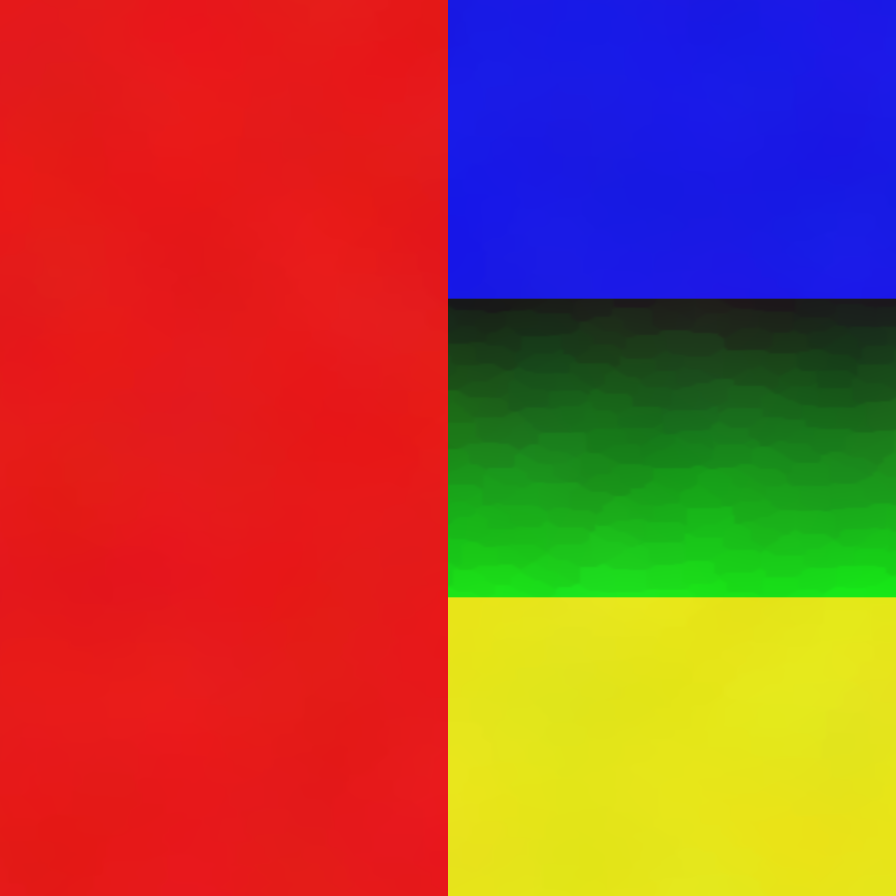
This background is drawn by a WebGL 2 fragment shader. Its source:

```glsl
#version 300 es
precision highp float;

uniform vec2 u_resolution;
out vec4 outColor;

const vec3 RED = vec3(0.90, 0.10, 0.10);
const vec3 BLUE = vec3(0.10, 0.10, 0.90);
const vec3 YELLOW = vec3(0.90, 0.90, 0.10);
const vec3 DARK = vec3(0.10, 0.10, 0.10);
const vec3 GREEN = vec3(0.10, 0.90, 0.10);

const float SPLIT_X = 0.5;
const float LOWER_Y = 1.0 / 3.0;
const float UPPER_Y = 2.0 / 3.0;

const vec2 PATCH_GRID = vec2(26.0, 46.0); // dabs across and up the canvas
const float PATCH_SHARPNESS = 22.0;
const float PATCH_SNAP = 0.65;            // how far the ramp follows the dabs
const float RAMP_WOBBLE = 0.016;
const float MOTTLE_SCALE = 7.0;
const float MOTTLE_AMOUNT = 0.035;

vec2 hash2(vec2 p) {
    vec3 q = fract(p.xyx * vec3(0.1031, 0.1030, 0.0973));
    q += dot(q, q.yzx + 33.33);
    return fract((q.xx + q.yz) * q.zy);
}

float gradientDot(vec2 cell, vec2 corner, vec2 f) {
    return dot(hash2(cell + corner) * 2.0 - 1.0, f - corner);
}

float gradientNoise(vec2 p) {
    vec2 cell = floor(p);
    vec2 f = fract(p);
    vec2 u = f * f * f * (f * (f * 6.0 - 15.0) + 10.0);
    float low = mix(gradientDot(cell, vec2(0, 0), f), gradientDot(cell, vec2(1, 0), f), u.x);
    float high = mix(gradientDot(cell, vec2(0, 1), f), gradientDot(cell, vec2(1, 1), f), u.x);
    return mix(low, high, u.y);
}

// Soft blend of the nearest jittered dab centres, in canvas units
vec2 patchCentre(vec2 p) {
    vec2 g = p * PATCH_GRID;
    vec2 cell = floor(g);
    vec2 sum = vec2(0.0);
    float total = 0.0;
    for (int y = -1; y <= 1; y++) {
        for (int x = -1; x <= 1; x++) {
            vec2 id = cell + vec2(x, y);
            vec2 centre = id + hash2(id);
            vec2 d = abs(g - centre);
            float weight = exp(-PATCH_SHARPNESS * max(d.x, d.y));
            sum += centre * weight;
            total += weight;
        }
    }
    return sum / total / PATCH_GRID;
}

// Edge step softened over one pixel
float edgeStep(float edge, float v, float pixels) {
    return clamp((v - edge) * pixels + 0.5, 0.0, 1.0);
}

void main() {
    vec2 p = gl_FragCoord.xy / u_resolution;
    vec2 dab = mix(p, patchCentre(p), PATCH_SNAP);

    // Dabbed vertical ramp
    float height = dab.y + RAMP_WOBBLE * gradientNoise(dab * 12.0);
    float ramp = clamp((UPPER_Y - height) / (UPPER_Y - LOWER_Y), 0.0, 1.0);
    vec3 greenRamp = mix(DARK, GREEN, ramp);

    // Four panels
    float lower = edgeStep(LOWER_Y, p.y, u_resolution.y);
    float upper = edgeStep(UPPER_Y, p.y, u_resolution.y);
    vec3 rightSide = mix(mix(YELLOW, greenRamp, lower), BLUE, upper);
    vec3 color = mix(RED, rightSide, edgeStep(SPLIT_X, p.x, u_resolution.x));

    // Faint colour mottling
    vec2 q = dab * MOTTLE_SCALE;
    vec3 mottle = vec3(gradientNoise(q), gradientNoise(q + 19.0), gradientNoise(q + 47.0));
    outColor = vec4(color + MOTTLE_AMOUNT * mottle, 1.0);
}
```
